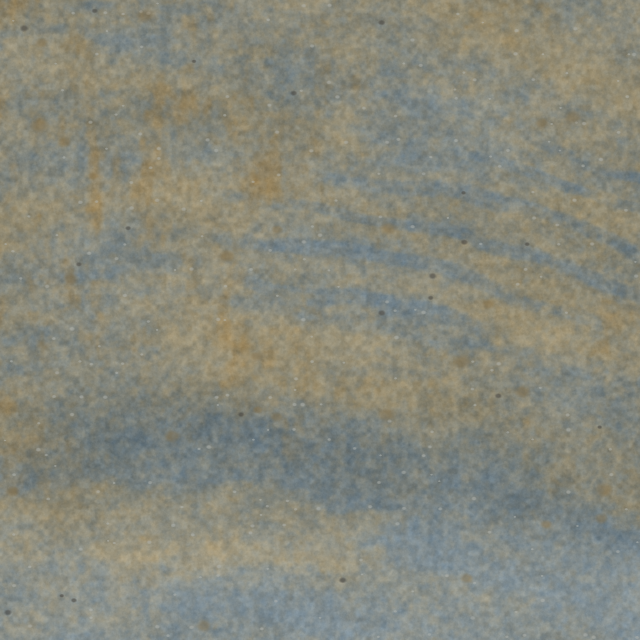
Give the GLSL for this texture, as a Shadertoy shader.

```glsl
// Weathered sandstone: slate-blue and tan bedding, ochre stains and fine sandy grain.

const vec3 SLATE = vec3(0.445, 0.497, 0.520);
const vec3 TAN   = vec3(0.592, 0.555, 0.450);
const vec3 OCHRE = vec3(0.590, 0.480, 0.290);
const vec3 CHALK = vec3(0.700, 0.710, 0.690);
const vec3 UMBER = vec3(0.290, 0.280, 0.260);

float hash(vec2 p) {
    vec3 q = fract(vec3(p.xyx) * 0.1031);
    q += dot(q, q.yzx + 33.33);
    return fract((q.x + q.y) * q.z);
}

float noise(vec2 p) {
    vec2 cell = floor(p), f = fract(p);
    f = f * f * f * (f * (f * 6.0 - 15.0) + 10.0);
    float low  = mix(hash(cell), hash(cell + vec2(1, 0)), f.x);
    float high = mix(hash(cell + vec2(0, 1)), hash(cell + vec2(1, 1)), f.x);
    return mix(low, high, f.y);
}

// Layered noise, centred on zero
float fbm(vec2 p, int octaves) {
    float sum = 0.0, amp = 0.5;
    for (int i = 0; i < octaves; i++) {
        sum += amp * (noise(p) - 0.5);
        p = mat2(1.6, 1.2, -1.2, 1.6) * p + 17.3;
        amp *= 0.55;
    }
    return sum;
}

// Soft scattered dots: at most one per grid cell
float specks(vec2 p, float chance, float radius) {
    vec2 cell = floor(p);
    vec2 centre = 0.3 + 0.4 * vec2(hash(cell + 5.7), hash(cell + 41.3));
    float size = radius * mix(0.6, 1.2, hash(cell + 73.1));
    float d = length((fract(p) - centre) * vec2(0.85, 1.1));
    return step(hash(cell + 19.9), chance) * (1.0 - smoothstep(0.3 * size, size, d));
}

// Soft-edged ellipse with a ragged outline
float lens(vec2 p, vec2 centre, vec2 radii, float rough) {
    return 1.0 - smoothstep(0.7, 1.1, length((p - centre) / radii) + rough);
}

// Bedding height: layers arch gently and fall away to the right
float bedding(vec2 p) {
    float arch = 0.30 * (p.x - 0.3) * (p.x - 0.3);
    return p.y + arch + 0.05 * fbm(p * 4.0 + 3.1, 3);
}

// Share of tan over slate
float warmth(vec2 p, float bed) {
    float upper = smoothstep(0.27, 0.42, bed + 0.12 * fbm(p * vec2(5, 9), 3));
    float w = mix(0.22, 0.66, upper);
    w += 1.0 * fbm(vec2(p.x * 2.2, bed * 17.0), 4) * mix(0.6, 1.0, upper);
    w += 0.5 * fbm(p * 6.0 + 11.0, 4);
    float rough = 1.2 * fbm(p * vec2(6, 14) + 8.0, 4);
    w += 0.42 * lens(p, vec2(0.36, 0.17), vec2(0.30, 0.075), rough);
    w -= 0.34 * lens(p, vec2(0.68, 0.82 - 0.25 * (p.x - 0.6)), vec2(0.48, 0.07), rough);
    // Narrow slate seams follow the beds on the right
    float seam = smoothstep(0.55, 0.95, 0.5 + 0.5 * sin(bed * 95.0 + 9.0 * fbm(p * vec2(3, 5), 3)));
    w -= 0.32 * seam * lens(p, vec2(0.72, 0.60), vec2(0.42, 0.17), rough);
    return w;
}

// Ochre seepage in upright runs, strongest on the left and middle
float stains(vec2 p, float bed) {
    float runs = fbm(vec2(p.x * 34.0, p.y * 7.0), 3);
    float patches = fbm(p * vec2(5, 8) + 23.0, 3);
    float blots = fbm(p * vec2(24, 30) + 51.0, 3);
    float side = mix(1.0, 0.35, smoothstep(0.4, 0.7, p.x));
    float amount = smoothstep(0.08, 0.46, runs * side + 0.7 * patches + 0.55 * blots);
    return amount * mix(0.2, 1.0, smoothstep(0.25, 0.42, bed));
}

void mainImage(out vec4 fragColor, in vec2 fragCoord) {
    vec2 p = fragCoord / iResolution.xy;
    float bed = bedding(p);

    // Broad colour, broken up by mottling
    float mottle = fbm(p * 62.0 + 7.0, 3);
    float w = warmth(p, bed) + 0.55 * mottle;
    vec3 color = mix(SLATE, TAN, smoothstep(-0.1, 1.1, w));
    color = mix(color, OCHRE, 0.5 * stains(p, bed));

    // Broad light and shade: dim slate layer above a paler foot
    float foot = 1.0 - smoothstep(0.12, 0.25, p.y + 0.05 * fbm(p * 5.0, 2));
    float dim = exp(-pow((bed - 0.31) / 0.075, 2.0));
    color += 0.045 * foot - 0.03 * dim;
    color += 0.07 * fbm(p * vec2(7, 11) + 31.0, 3);

    // Sandy grain
    float grain = fbm(p * 125.0 + 61.0, 3);
    float tint = fbm(p * 95.0 + 90.0, 2);
    color += 0.14 * grain + 0.06 * mottle;
    color += 0.06 * tint * vec3(1.0, 0.1, -1.0);

    // Pale mineral flecks, dark pits and a few rusty spots
    color = mix(color, CHALK, 0.5 * specks(p * 75.0, 0.05, 0.28));
    color = mix(color, UMBER, 0.6 * specks(p * 38.0 + 9.0, 0.012, 0.24));
    color = mix(color, OCHRE * 0.85, 0.4 * specks(p * 24.0 + 3.0, 0.05, 0.32));

    fragColor = vec4(color, 1.0);
}
```
